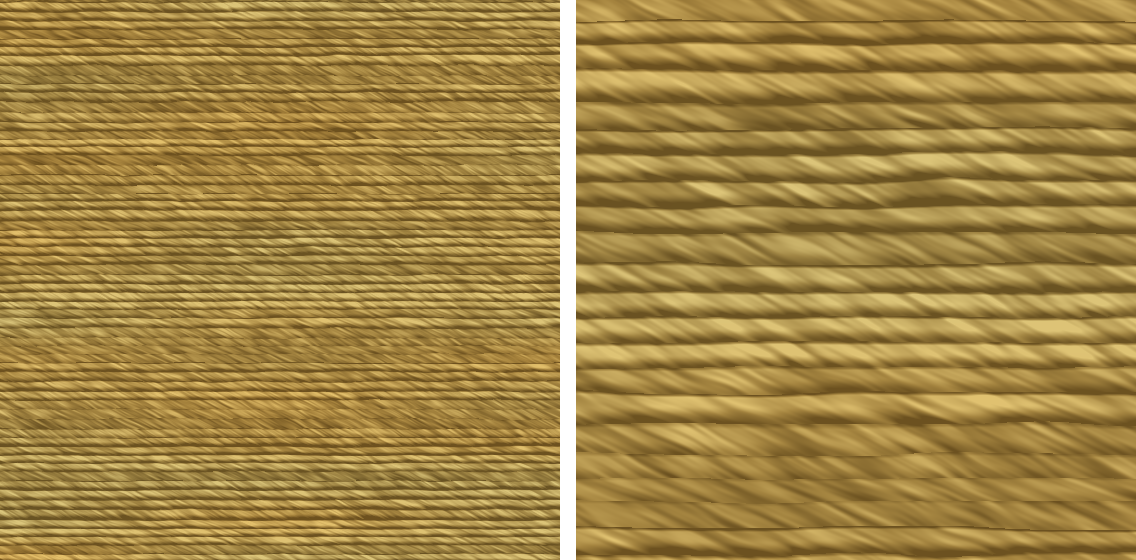
Left: the whole. Right: its middle third, enlarged.
Give the GLSL for this texture, as a Shadertoy shader.

```glsl
float hash(vec2 p) {
    vec3 q = fract(p.xyx * 0.1031);
    q += dot(q, q.yzx + 33.33);
    return fract((q.x + q.y) * q.z);
}

float noise(vec2 p) {
    vec2 cell = floor(p), f = fract(p);
    f = f * f * (3.0 - 2.0 * f);
    return mix(mix(hash(cell), hash(cell + vec2(1, 0)), f.x),
               mix(hash(cell + vec2(0, 1)), hash(cell + vec2(1, 1)), f.x), f.y);
}

// Slanted fibres, falling to the right, stretched along their length
float fibres(vec2 p, float row) {
    float slope = mix(0.38, 0.58, hash(vec2(row, 5.0)));
    float across = p.y + slope * p.x + 0.003 * noise(vec2(p.x * 40.0, row * 3.0));
    float coarse = noise(vec2(across * 230.0, p.x * 28.0 + row * 17.0));
    float fine = noise(vec2(across * 400.0 + 50.0, p.x * 45.0 + row * 11.0));
    return mix(coarse, fine, 0.35) - 0.5;
}

// Brass ramp from the gaps to the lit crests
vec3 brass(float tone) {
    vec3 shadow = vec3(0.42, 0.32, 0.13);
    vec3 body = vec3(0.64, 0.52, 0.26);
    vec3 crest = vec3(0.87, 0.76, 0.46);
    return tone < 0.5 ? mix(shadow, body, tone * 2.0) : mix(body, crest, tone * 2.0 - 1.0);
}

void mainImage(out vec4 fragColor, in vec2 fragCoord) {
    vec2 p = fragCoord / iResolution.xy;

    // Horizontal cords of uneven thickness with slightly wavy borders
    float y = p.y * 62.0 + 0.6 * noise(vec2(0.5, p.y * 30.0));
    y += 0.22 * (noise(vec2(p.x * 18.0, p.y * 62.0)) - 0.5);
    float row = floor(y);
    float v = y - row;

    // Rounded cord: dark underside, bright upper side; some cords lie flat
    float depth = mix(0.2, 1.0, smoothstep(0.05, 0.5, hash(vec2(row, 1.0))));
    float profile = smoothstep(0.0, 0.55, v) * smoothstep(1.0, 0.85, v);

    float tone = 0.46 + 0.8 * depth * (profile - 0.65);
    tone += 0.9 * fibres(p, row);
    tone += 0.2 * (hash(vec2(row, 9.0)) - 0.5);
    tone += 0.12 * (noise(vec2(p.x * 9.0, y * 0.7)) - 0.5);

    // Broad drift between warm and pale bands
    float drift = noise(vec2(p.x * 2.0, p.y * 14.0));
    vec3 tint = mix(vec3(1.03, 0.98, 0.88), vec3(0.98, 1.02, 1.06), drift);
    fragColor = vec4(brass(clamp(tone, 0.0, 1.0)) * tint, 1.0);
}
```
